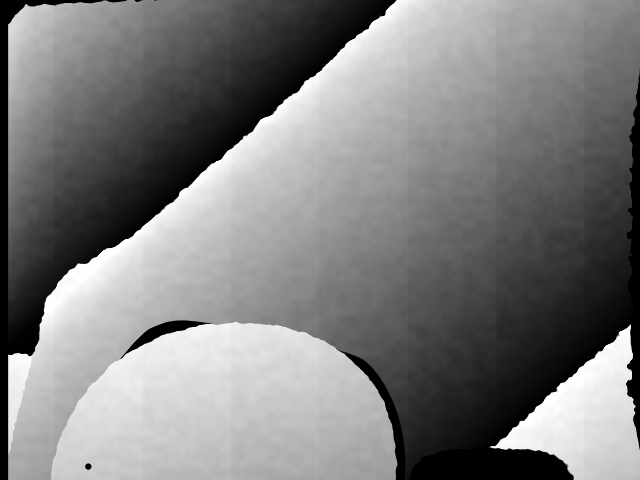
Give the GLSL for this texture map, as a WebGL 1 fragment shader.

```glsl
precision highp float;
uniform vec2 u_resolution;

#define ROUGHNESS 0.013
#define GRAIN 0.035
#define BAND_WIDTH 0.184
#define BAND_DEPTH 0.016
#define SLOPE_FALL 1.04
#define UPPER_FALL 1.55
#define WRAP_DISTANCE 0.826
#define DOME_CENTER vec2(0.462, -0.024)
#define DOME_RADII vec2(0.361, 0.351)
#define DOME_POWER 2.2

float hash(vec2 p) {
  vec3 q = fract(p.xyx * 0.1031);
  q += dot(q, q.yzx + 33.33);
  return fract((q.x + q.y) * q.z);
}

float noise(vec2 p) {
  vec2 i = floor(p), f = fract(p);
  f = f * f * (3.0 - 2.0 * f);
  return mix(mix(hash(i), hash(i + vec2(1.0, 0.0)), f.x),
             mix(hash(i + vec2(0.0, 1.0)), hash(i + 1.0), f.x), f.y);
}

float smoothMin(float a, float b, float k) {
  float h = max(k - abs(a - b), 0.0) / k;
  return min(a, b) - h * h * k * 0.25;
}

// Antialiased coverage, positive distance is inside
float cover(float d) {
  return clamp(d * u_resolution.y + 0.5, 0.0, 1.0);
}

float superellipse(vec2 q, vec2 radii, float power) {
  vec2 e = pow(abs(q) / radii + 1e-4, vec2(power));
  return (pow(e.x + e.y, 1.0 / power) - 1.0) * radii.y;
}

void main() {
  vec2 p = gl_FragCoord.xy / u_resolution * vec2(4.0 / 3.0, 1.0);
  float jag = (noise(p * 55.0) - 0.5) * ROUGHNESS
            + (noise(p * 130.0 + 7.0) - 0.5) * ROUGHNESS * 0.6;

  // Diagonal ridge with a bend and a steep left flank
  vec2 bend = p - vec2(0.2865, 0.5174);
  float diagonal = dot(bend, vec2(0.664, -0.748));
  float shoulder = dot(bend, vec2(0.508, -0.861));
  float flank = (p.x - 0.104 + 0.25 * (0.401 - p.y)) * 0.97;
  float ridge = smoothMin(max(diagonal, shoulder), flank, 0.04);

  // Upper sheet, wrapping to white at its lower left
  float upper = max(-diagonal * UPPER_FALL, 0.0)
              + 0.1 * exp(-max(p.x - 0.017, 0.0) / 0.05)
              * smoothstep(0.25, 0.5, p.y);
  float lowerLeft = 0.97 - 0.5 * (0.257 - p.y);
  upper = mix(upper, lowerLeft, cover(0.257 - p.y + jag));

  // Main slope, wrapping to white at the lower right
  float slope = 0.86 - SLOPE_FALL * diagonal
              + 0.14 * exp(-max(diagonal, 0.0) / 0.043);
  float wrapped = cover(diagonal - WRAP_DISTANCE + jag * 0.6);
  slope = mix(max(slope, 0.0), 1.0 + min(slope, 0.0), wrapped);
  float shade = mix(upper, min(slope, 1.0), cover(ridge + jag * 0.6));

  // Dome and the dark gaps along its rim
  vec2 q = p - DOME_CENTER;
  q.x -= 0.1 * q.y;
  float rim = superellipse(q, DOME_RADII, DOME_POWER) + jag * 0.35;
  float leftGap = 0.028 * smoothstep(0.23, 0.32, p.x)
                * (1.0 - smoothstep(0.34, 0.48, p.x));
  float rightGap = 0.022 * smoothstep(0.68, 0.78, p.x);
  float gap = leftGap + rightGap - 0.004;
  shade *= 1.0 - cover(gap - rim + jag * 0.3);
  float dome = 0.94 - 0.75 * (0.326 - p.y) - 0.28 * (p.x - 0.465);
  shade = mix(shade, min(dome, 1.0), cover(-rim));

  // Fine mottling and faint vertical bands
  float grain = noise(p * vec2(42.0, 60.0)) + 0.6 * noise(p * 95.0) - 0.8;
  float band = fract((p.x - 0.113) / BAND_WIDTH) - 0.5;
  shade += (grain * GRAIN + band * BAND_DEPTH) * smoothstep(0.0, 0.2, shade);

  // Black patch at the foot and a small hole
  float patchEdge = superellipse(p - vec2(1.021, -0.024), vec2(0.174, 0.09), 3.0);
  float hole = length(p - vec2(0.184, 0.028)) - 0.0065;
  float dark = cover(-patchEdge + jag * 0.4);
  dark = max(dark, cover(-hole));

  // Ragged black frame
  float leftEdge = 0.017 - p.x;
  float topEdge = p.y - 0.985 - 0.05 * p.x + jag * 0.5;
  float corner = (0.066 - p.x - (1.0 - p.y)) * 0.707 + jag * 0.4;
  float bite = smoothstep(0.03, 0.2, p.y) * (1.0 - smoothstep(0.65, 0.9, p.y));
  float rightEdge = p.x - 1.335 + 0.022 * bite + jag * 1.2 * bite;
  float frame = max(max(leftEdge, topEdge), max(corner, rightEdge));
  dark = max(dark, cover(frame));

  gl_FragColor = vec4(vec3(clamp(shade, 0.0, 1.0) * (1.0 - dark)), 1.0);
}
```
